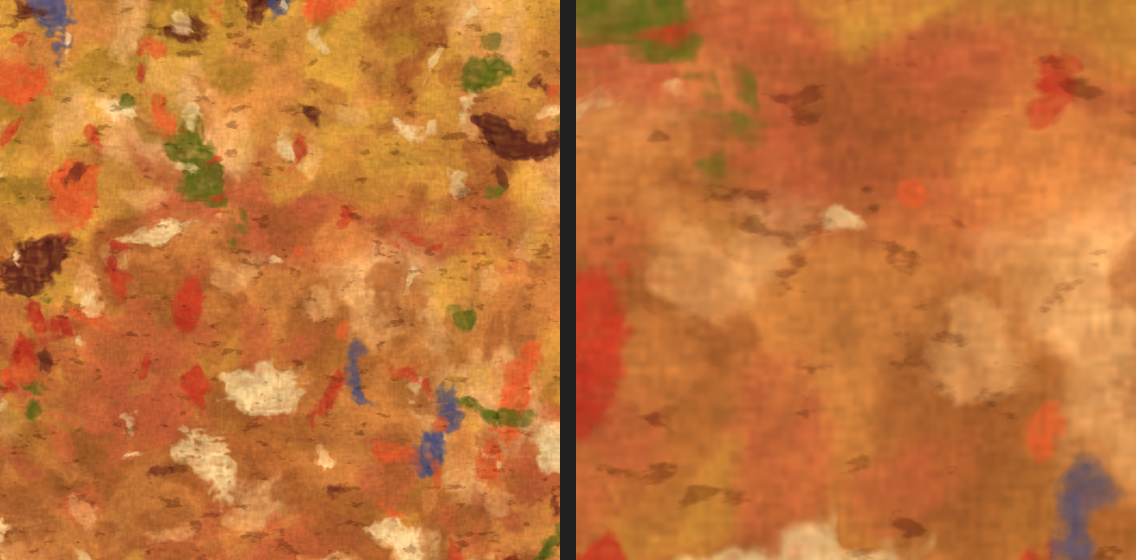
Left, the full canvas; right, a detail of the centre.
A WebGL 1 fragment shader for this texture:

```glsl
precision highp float;
uniform vec2 u_resolution;

// Ground pigments
const vec3 OLIVE = vec3(0.60, 0.43, 0.13);
const vec3 GOLD = vec3(0.86, 0.61, 0.23);
const vec3 PEACH = vec3(0.95, 0.69, 0.42);
const vec3 OCHRE = vec3(0.82, 0.50, 0.24);
const vec3 BROWN = vec3(0.64, 0.35, 0.16);
const vec3 TERRACOTTA = vec3(0.76, 0.36, 0.21);
// Accent pigments
const vec3 RED = vec3(0.74, 0.21, 0.13);
const vec3 VERMILION = vec3(0.89, 0.36, 0.17);
const vec3 CREAM = vec3(0.97, 0.81, 0.56);
const vec3 MAROON = vec3(0.38, 0.16, 0.11);
const vec3 MOSS = vec3(0.37, 0.38, 0.10);
const vec3 SLATE = vec3(0.31, 0.30, 0.42);

const float HEIGHT_BIAS = 0.45;   // pale and golden above, brown below
const float REGION_BIAS = 0.75;   // how strongly similar pigments gather
const float RAGGEDNESS = 1.0;
const float DRY_BRUSH = 0.45;
const float MOTTLE = 0.16;
const float WEAVE = 0.09;

vec3 hash3(vec2 p, float seed) {
  vec3 q = fract(vec3(p.xyx + seed * 17.3) * vec3(0.1031, 0.1030, 0.0973));
  q += dot(q, q.yxz + 33.33);
  return fract((q.xxy + q.yzz) * q.zyx);
}

float noise(vec2 p) {
  vec2 i = floor(p), f = fract(p);
  f = f * f * (3.0 - 2.0 * f);
  float low = mix(hash3(i, 0.0).x, hash3(i + vec2(1.0, 0.0), 0.0).x, f.x);
  float high = mix(hash3(i + vec2(0.0, 1.0), 0.0).x, hash3(i + 1.0, 0.0).x, f.x);
  return mix(low, high, f.y);
}

float fbm(vec2 p) {
  float sum = 0.0, gain = 0.5;
  for (int i = 0; i < 5; i++) {
    sum += gain * noise(p);
    p = mat2(1.6, 1.2, -1.2, 1.6) * p + 7.1;
    gain *= 0.5;
  }
  return sum / 0.97;
}

vec3 groundPigment(float r) {
  if (r < 0.10) return OLIVE;
  if (r < 0.32) return GOLD;
  if (r < 0.43) return PEACH;
  if (r < 0.69) return OCHRE;
  if (r < 0.88) return BROWN;
  return TERRACOTTA;
}

vec3 accentPigment(float r) {
  if (r < 0.30) return RED;
  if (r < 0.45) return VERMILION;
  if (r < 0.74) return CREAM;
  if (r < 0.84) return MAROON;
  if (r < 0.95) return MOSS;
  return SLATE;
}

// One layer of ragged, mostly upright or level dabs, one per cell
vec3 paintDabs(vec3 under, vec2 p, float cells, float seed, float amount,
               float opacity, float softness, bool accent) {
  vec2 g = p * cells + seed * 3.7;
  vec2 base = floor(g);
  float rag = (fbm(g * 2.3 + seed) - 0.5) * RAGGEDNESS;
  float bristle = noise(p * vec2(28.0, 150.0) + seed) - 0.5;
  bristle += noise(p * vec2(120.0, 60.0) - seed) - 0.5;
  vec3 color = under;
  for (int y = -1; y <= 1; y++) {
    for (int x = -1; x <= 1; x++) {
      vec2 id = base + vec2(float(x), float(y));
      vec3 place = hash3(id, seed);
      vec3 look = hash3(id, seed + 5.0);
      vec3 shape = hash3(id, seed + 9.0);
      vec2 center = id + 0.5 + 0.8 * (place.xy - 0.5);
      vec2 home = (center - seed * 3.7) / cells;

      float angle = (shape.z - 0.5) * 1.1 + step(0.5, look.z) * 1.57;
      float c = cos(angle), s = sin(angle);
      vec2 q = mat2(c, -s, s, c) * (g - center);
      vec2 size = accent ? vec2(0.30, 0.12) + shape.xy * vec2(0.32, 0.20)
                         : vec2(0.48, 0.30) + shape.xy * vec2(0.30, 0.28);
      float d = (length(q / size) - 1.0) * size.y;
      d += rag * 0.65 + bristle * DRY_BRUSH * 0.22;

      float region = noise(home * 3.1 + 21.0) - 0.5;
      float r = 0.5 + (look.x - 0.5) * 0.75 + region * REGION_BIAS
              + (0.5 - home.y) * HEIGHT_BIAS;
      vec3 pigment = accent ? accentPigment(look.x) : groundPigment(r);
      pigment *= 0.95 + 0.10 * look.y;

      float cluster = accent ? 0.3 + 1.4 * noise(home * 4.3 + 50.0) : 1.0;
      float present = step(place.z, amount * cluster);
      float cover = 1.0 - smoothstep(-softness, softness, d);
      cover *= present * opacity * (1.0 + bristle * DRY_BRUSH);
      color = mix(color, pigment, clamp(cover, 0.0, 1.0));
    }
  }
  return color;
}

void main() {
  vec2 p = gl_FragCoord.xy / min(u_resolution.x, u_resolution.y);
  vec2 warp = vec2(fbm(p * 6.0), fbm(p * 6.0 + 31.0)) - 0.5;
  vec2 w = p + warp * 0.07;

  // Broad ground, then smaller scumbled patches
  vec3 color = mix(BROWN, GOLD, smoothstep(0.2, 0.8, fbm(w * 3.0) + (p.y - 0.5) * 0.3));
  color = paintDabs(color, w, 3.5, 1.0, 1.0, 0.80, 0.16, false);
  color = paintDabs(color, w, 6.0, 2.0, 0.80, 0.75, 0.16, false);
  color = paintDabs(color, w, 11.0, 3.0, 0.50, 0.62, 0.14, false);
  color = paintDabs(color, w, 22.0, 4.0, 0.35, 0.50, 0.14, false);

  // Sparse bright and dark accents
  color = paintDabs(color, w, 7.0, 6.0, 0.17, 0.88, 0.07, true);
  color = paintDabs(color, w, 13.0, 7.0, 0.14, 0.82, 0.09, true);
  color = paintDabs(color, w, 26.0, 8.0, 0.10, 0.70, 0.12, true);

  // Uneven paint body, scuffs and canvas weave
  float body = fbm(w * vec2(18.0, 24.0) + 3.0) - 0.5;
  float weave = noise(p * vec2(110.0, 260.0)) + noise(p * vec2(260.0, 130.0)) - 1.0;
  float scuff = smoothstep(0.66, 0.80, fbm(p * vec2(34.0, 62.0) + 9.0));
  color *= 1.0 + MOTTLE * body * 2.0 + WEAVE * weave;
  color = mix(color, color * vec3(0.66, 0.58, 0.52), scuff * 0.6);
  gl_FragColor = vec4(clamp(color, 0.0, 1.0), 1.0);
}
```
